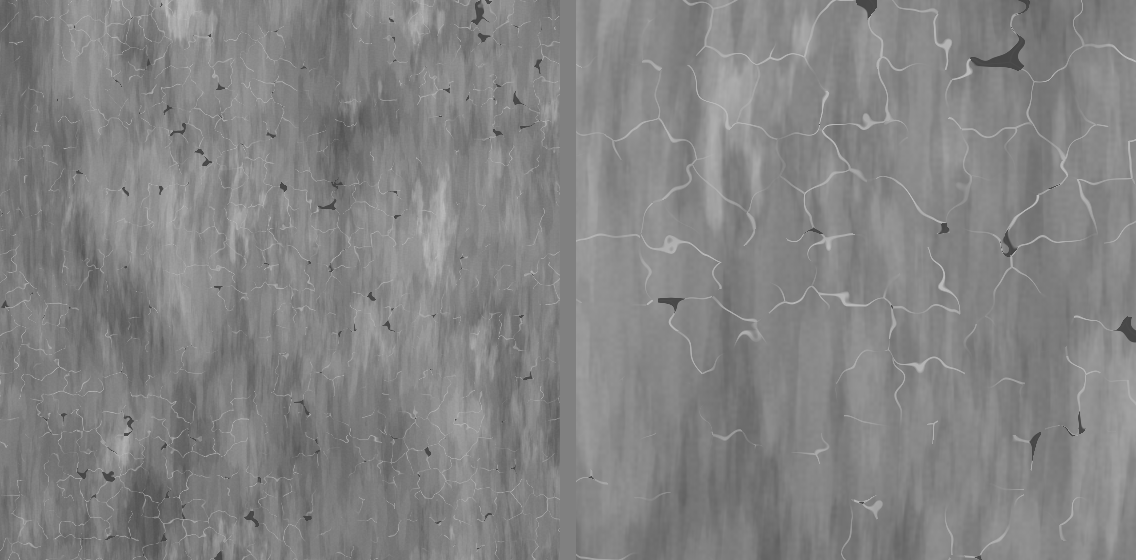
Left, the full canvas; right, a detail of the centre.
Write a WebGL 2 fragment shader that draws this texture.

```glsl
#version 300 es
precision highp float;

uniform vec2 u_resolution;
out vec4 fragColor;

#define BASE_TONE 0.503
#define WASH_LAYERS 8
#define WASH_CONTRAST 0.036
#define STREAK_SCALE vec2(66.0, 11.0)
#define PATCH_SCALE vec2(11.0, 5.5)
#define HIGHLIGHT_TONE 0.10
#define CRACK_CELLS 27.0
#define CRACK_WIDTH 0.0006
#define CRACK_TONE 0.74
#define CHIP_SIZE 0.85
#define CHIP_TONE 0.26
#define GRAIN 0.022

float hash(vec2 p) {
    return fract(sin(dot(p, vec2(127.1, 311.7))) * 43758.5453);
}

vec2 hash2(vec2 p) {
    return vec2(hash(p), hash(p + 57.3));
}

float noise(vec2 p) {
    vec2 i = floor(p), f = fract(p);
    f = f * f * (3.0 - 2.0 * f);
    float low = mix(hash(i), hash(i + vec2(1, 0)), f.x);
    float high = mix(hash(i + vec2(0, 1)), hash(i + vec2(1, 1)), f.x);
    return mix(low, high, f.y);
}

float fbm(vec2 p) {
    float sum = 0.0, weight = 0.533;
    for (int i = 0; i < 4; i++) {
        sum += weight * noise(p);
        p = p * 2.03 + 17.7;
        weight *= 0.5;
    }
    return sum;
}

// Overlapping vertical brush washes with ragged edges
float paint(vec2 p) {
    p.x += 0.012 * noise(p * vec2(5.0, 7.0));
    float tone = BASE_TONE + 0.13 * (fbm(p * vec2(5.0, 3.0)) - 0.5);
    for (int i = 0; i < WASH_LAYERS; i++) {
        vec2 shift = vec2(13.7, 7.9) * float(i + 1);
        float size = 0.7 + 0.12 * float(i);
        float field = 0.58 * noise(p * PATCH_SCALE * size + shift)
                    + 0.42 * fbm(p * STREAK_SCALE * size + shift * 3.0);
        float wash = smoothstep(0.57, 0.63, field);
        tone += WASH_CONTRAST * wash * (i % 2 == 0 ? 1.0 : -1.0);
    }

    // Fine bristle marks and rare bright scuffs
    float bristle = fbm(p * vec2(110.0, 14.0) + 91.0);
    tone += 0.07 * (bristle - 0.5);
    float scuff = 0.6 * noise(p * vec2(9.0, 5.0) + 203.0)
                + 0.4 * fbm(p * vec2(80.0, 20.0) + 41.0);
    tone += HIGHLIGHT_TONE * smoothstep(0.66, 0.75, scuff) * (0.4 + bristle);
    return tone;
}

// Cell borders give x: crack opacity, y: chip coverage at the junctions
vec2 cracks(vec2 p, float pixel) {
    vec2 q = p * CRACK_CELLS;
    q += 0.32 * (vec2(noise(p * 95.0), noise(p * 95.0 + 33.0)) - 0.5);
    vec2 cell = floor(q);

    // Three nearest cell centres, sorted by distance
    vec3 near = vec3(9.0);
    vec2 id1 = cell, id2 = cell, id3 = cell;
    vec2 c1 = q, c2 = q;
    for (int y = -1; y <= 1; y++) {
        for (int x = -1; x <= 1; x++) {
            vec2 id = cell + vec2(x, y);
            vec2 centre = id + 0.5 + 0.85 * (hash2(id) - 0.5);
            float d = distance(q, centre);
            if (d < near.x) {
                near = vec3(d, near.xy);
                id3 = id2; id2 = id1; id1 = id;
                c2 = c1; c1 = centre;
            } else if (d < near.y) {
                near = vec3(near.x, d, near.y);
                id3 = id2; id2 = id; c2 = centre;
            } else if (d < near.z) {
                near.z = d; id3 = id;
            }
        }
    }
    float border = (near.y * near.y - near.x * near.x)
                 / (2.0 * max(distance(c1, c2), 0.05)) / CRACK_CELLS;
    float region = smoothstep(0.3, 0.65, fbm(p * 5.0 + 71.0));

    // Spiked chips where three cells meet
    float size = CHIP_SIZE - 5.5 * hash(id1 + id2 + id3 + 11.0) - 0.6 * (1.0 - region);
    float chip = size - pow(near.y - near.x, 0.7) - pow(near.z - near.x, 0.7);
    float soft = 4.0 * pixel * CRACK_CELLS;
    float chipCover = smoothstep(-0.5, 0.5, chip / soft) * step(0.05, size);

    // Broken hairlines, kept whole close to a chip
    float presence = 0.45 * hash(id1 + id2) + 0.3 * noise(p * 42.0 + 19.0) + 0.35 * region;
    float kept = max(smoothstep(0.56, 0.74, presence), smoothstep(-0.9, -0.4, chip));
    float line = clamp((CRACK_WIDTH - border) / pixel + 0.5, 0.0, 1.0);
    line *= kept * (0.4 + 0.6 * noise(p * 60.0 + 7.0));
    return vec2(line, chipCover);
}

void main() {
    float pixel = 1.0 / min(u_resolution.x, u_resolution.y);
    vec2 p = gl_FragCoord.xy * pixel;

    float tone = paint(p) + GRAIN * (noise(p * 420.0) - 0.5);
    vec2 damage = cracks(p, pixel);
    tone = mix(tone, CRACK_TONE, damage.x);
    tone = mix(tone, CHIP_TONE, damage.y * 0.92);
    fragColor = vec4(vec3(clamp(tone, 0.0, 1.0)), 1.0);
}
```
